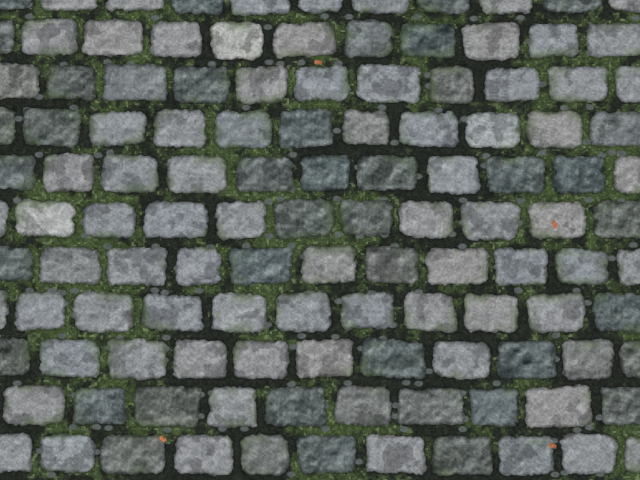
A WebGL 2 fragment shader for this texture:

```glsl
#version 300 es
precision highp float;
uniform vec2 u_resolution;
out vec4 fragColor;

#define ROWS 9.82          // rows per canvas height at the bottom edge
#define ROW_SHRINK 0.56    // rows gained towards the top
#define COLUMNS 7.3        // stones per canvas height of width
#define COLUMN_SHRINK 0.35
#define WIDTH_JITTER 0.17
#define JOINT vec2(0.0066, 0.0078)
#define CORNER 0.017
#define ROUGH_EDGE 0.010
#define GRAIN 0.30
#define MOSS_AMOUNT 0.55
#define PEBBLE_CHANCE 0.16
#define LEAF_CHANCE 0.16

const vec3 PALE = vec3(0.66, 0.67, 0.66);
const vec3 LIGHT = vec3(0.545, 0.555, 0.565);
const vec3 DARK = vec3(0.37, 0.40, 0.395);
const vec3 DIRT = vec3(0.15, 0.165, 0.145);
const vec3 MOSS = vec3(0.26, 0.32, 0.20);
const vec3 BLADE = vec3(0.41, 0.47, 0.33);
const vec3 LEAF = vec3(0.66, 0.41, 0.29);

float hash(vec2 p) {
  return fract(sin(dot(p, vec2(127.1, 311.7))) * 43758.5453);
}

float noise(vec2 p) {
  vec2 i = floor(p), f = fract(p);
  f = f * f * (3.0 - 2.0 * f);
  return mix(mix(hash(i), hash(i + vec2(1, 0)), f.x),
             mix(hash(i + vec2(0, 1)), hash(i + vec2(1, 1)), f.x), f.y);
}

float fbm(vec2 p) {
  float sum = 0.0, amp = 0.5;
  for (int i = 0; i < 4; i++) {
    sum += amp * noise(p);
    p = p * 2.03 + 17.3;
    amp *= 0.5;
  }
  return sum / 0.9375;
}

float roundBox(vec2 p, vec2 halfSize, float r) {
  vec2 q = abs(p) - halfSize + r;
  return length(max(q, 0.0)) + min(max(q.x, q.y), 0.0) - r;
}

float columnEdge(float i, float row) {
  return i + WIDTH_JITTER * (hash(vec2(i, row + 40.0)) - 0.5);
}

// Signed distance to the nearest stone; id receives its column and row
float stoneDistance(vec2 p, float aspect, out vec2 id) {
  float rowScale = ROWS + ROW_SHRINK * p.y;
  float v = p.y * rowScale + 0.12 * (noise(vec2(p.x * 4.0, p.y * 2.0)) - 0.5);
  float row = floor(v);
  float columns = COLUMNS + COLUMN_SHRINK * p.y;
  float stagger = 0.83 - 0.4 * (1.0 - mod(row, 2.0)) + 0.2 * (hash(vec2(row, 9.0)) - 0.5);
  float u = (p.x - 0.5 * aspect) * columns + stagger;
  float i = floor(u);
  if (u < columnEdge(i, row)) i -= 1.0;
  else if (u > columnEdge(i + 1.0, row)) i += 1.0;
  id = vec2(i, row);

  float left = columnEdge(i, row), right = columnEdge(i + 1.0, row);
  vec2 q = vec2((u - 0.5 * (left + right)) / columns, (v - row - 0.5) / rowScale);
  vec2 halfSize = vec2(0.5 * (right - left) / columns, 0.5 / rowScale) - JOINT;
  halfSize -= 0.005 * vec2(hash(id + 3.1), hash(id + 5.7));
  q.y += q.x * 0.07 * (hash(id + 8.2) - 0.5);
  q.x *= 1.0 + 3.0 * q.y * (hash(id + 6.4) - 0.5);
  float d = roundBox(q, halfSize, CORNER * (0.6 + 0.8 * hash(id + 2.6)));
  return d + ROUGH_EDGE * (fbm(p * 48.0) - 0.5) + 0.004 * (noise(p * 150.0) - 0.5);
}

vec3 stoneColor(vec2 p, vec2 id, float d, float grain) {
  float kind = hash(id + 11.3);
  float light = smoothstep(0.15, 0.55, kind);
  vec3 color = mix(DARK, LIGHT, light);
  color = mix(color, PALE, smoothstep(0.93, 0.98, kind));
  color += (hash(id + 14.8) - 0.5) * vec3(0.035, 0.01, -0.01);
  // Worn relief, dark blotches and grain
  float relief = fbm(p * 42.0) - fbm(p * 42.0 + vec2(-0.15, 0.3));
  color += relief * mix(0.55, 0.25, light);
  color *= 1.0 - 0.2 * smoothstep(0.54, 0.66, fbm(p * 32.0 + 7.0));
  color *= 1.0 + GRAIN * grain;
  // Rounded rim with a green film
  float film = smoothstep(0.5, 0.72, fbm(p * 18.0 + 31.0)) * smoothstep(-0.025, 0.0, d);
  color = mix(color, MOSS * 1.2, 0.5 * film);
  return color * mix(0.72, 1.03, smoothstep(0.0, 0.008, -d));
}

vec3 jointColor(vec2 p, float d, float grain, float px) {
  float patchy = fbm(p * 9.0 + 50.0) + 0.6 * (fbm(p * 60.0) - 0.5);
  vec3 color = mix(DIRT, MOSS, smoothstep(0.75 - MOSS_AMOUNT * 0.6, 0.68, patchy));
  color = mix(color, BLADE, 0.7 * smoothstep(0.64, 0.85, noise(p * 170.0)) * smoothstep(0.4, 0.6, patchy));
  color *= (0.78 + 0.22 * smoothstep(0.0, 0.006, d)) * (1.0 + 0.6 * grain);
  // Small pebbles
  vec2 cell = floor(p * 42.0);
  vec2 q = fract(p * 42.0) - 0.5 - 0.3 * (vec2(hash(cell), hash(cell + 4.0)) - 0.5);
  float pebble = (length(q * vec2(0.75, 1.1)) - 0.28) / 42.0;
  float shown = step(hash(cell + 21.0), PEBBLE_CHANCE) * (1.0 - smoothstep(-px, px, pebble));
  return mix(color, DARK * (0.95 + 0.3 * grain), shown);
}

void main() {
  vec2 p = gl_FragCoord.xy / u_resolution.y;
  float px = 1.0 / u_resolution.y;
  float grain = 0.6 * noise(p * 290.0) + 0.4 * noise(p * 140.0 + 9.0) - 0.5;
  vec2 id;
  float d = stoneDistance(p, u_resolution.x * px, id);
  vec3 color = mix(stoneColor(p, id, d, grain), jointColor(p, d, grain, px), smoothstep(-px, px, d));

  // A few fallen leaves
  vec2 cell = floor(p * 5.0);
  vec2 q = fract(p * 5.0) - 0.2 - 0.6 * vec2(hash(cell + 1.7), hash(cell + 2.9));
  float turn = 6.28 * hash(cell + 33.0);
  q = mat2(cos(turn), sin(turn), -sin(turn), cos(turn)) * q / 5.0;
  float leaf = roundBox(q, vec2(0.008, 0.0045), 0.003);
  float fallen = step(hash(cell + 61.0), LEAF_CHANCE) * (1.0 - smoothstep(-px, px, leaf));
  fragColor = vec4(mix(color, LEAF * (1.0 + 0.5 * grain), fallen), 1.0);
}
```
